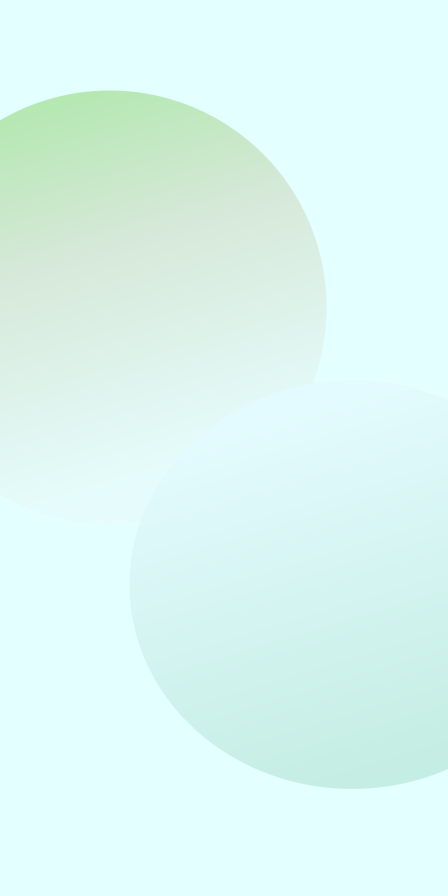
Reproduce this background procedurally as a WebGL 2 fragment shader.

```glsl
#version 300 es
precision highp float;

uniform vec2 u_resolution;
out vec4 fragColor;

// Antialiased coverage of an axis-aligned ellipse
float ellipseMask(vec2 p, vec2 center, vec2 radii, float pixel) {
    float dist = (length((p - center) / radii) - 1.0) * min(radii.x, radii.y);
    return 1.0 - smoothstep(-0.75 * pixel, 0.75 * pixel, dist);
}

void main() {
    // Canvas width is one unit, height is two
    vec2 p = gl_FragCoord.xy / u_resolution.x;
    float pixel = 1.0 / u_resolution.x;

    // Shared gradient axis, running down and slightly to the right
    float slope = 2.0 - p.y + 0.3 * p.x;

    vec3 color = vec3(0.894, 1.0, 1.0);

    // Upper disc: leaf green through pale sage into the backdrop
    vec3 leaf = mix(vec3(0.715, 0.91, 0.705), vec3(0.84, 0.912, 0.85),
                    clamp((slope - 0.28) / 0.34, 0.0, 1.0));
    leaf = mix(leaf, vec3(0.9, 0.99, 0.99), clamp((slope - 0.62) / 0.55, 0.0, 1.0));
    color = mix(color, leaf, ellipseMask(p, vec2(0.245, 1.314), vec2(0.484), pixel));

    // Lower ellipse: icy blue into mint, covering the disc
    vec3 mint = mix(vec3(0.89, 0.984, 0.996), vec3(0.77, 0.929, 0.89),
                    clamp((slope - 1.12) / 0.87, 0.0, 1.0));
    color = mix(color, mint, ellipseMask(p, vec2(0.786, 0.695), vec2(0.497, 0.456), pixel));

    fragColor = vec4(color, 1.0);
}
```
